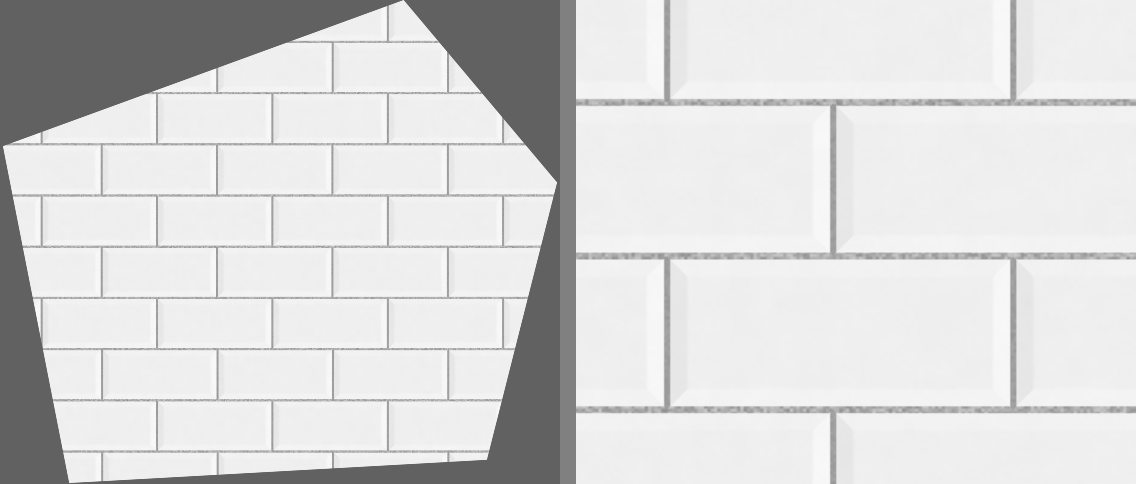
Left, the full canvas; right, a detail of the centre.
Reproduce this pattern procedurally as a Shadertoy shader.

```glsl
const vec2 TILE_PITCH = vec2(0.2384, 0.1058);
const vec2 WALL_ORIGIN = vec2(0.0860, 0.0671);
const vec2 JOINT_WIDTH = vec2(0.0042, 0.0047);
const float ROW_SHIFT = 0.522;
const float BEVEL_WIDTH = 0.0125;
const vec3 BACKDROP = vec3(0.38);

float hash(vec2 p) {
    return fract(sin(dot(p, vec2(127.1, 311.7))) * 43758.5453);
}

float valueNoise(vec2 p) {
    vec2 cell = floor(p);
    vec2 f = fract(p);
    f = f * f * (3.0 - 2.0 * f);
    float low = mix(hash(cell), hash(cell + vec2(1.0, 0.0)), f.x);
    float high = mix(hash(cell + vec2(0.0, 1.0)), hash(cell + 1.0), f.x);
    return mix(low, high, f.y);
}

// Coverage of the area where the signed distance is positive
float coverage(float dist, float pixel) {
    return smoothstep(-0.5 * pixel, 0.5 * pixel, dist);
}

// Positive inside a convex pentagon with clockwise corners
float pentagonDistance(vec2 p, vec2 corners[5]) {
    float dist = 1e3;
    for (int i = 0; i < 5; i++) {
        vec2 edge = corners[(i + 1) % 5] - corners[i];
        vec2 inward = normalize(vec2(edge.y, -edge.x));
        dist = min(dist, dot(p - corners[i], inward));
    }
    return dist;
}

// Position within a tile, from its lower left joint centre
vec2 tilePosition(vec2 p, vec2 pitch, float shift) {
    vec2 grid = (p - WALL_ORIGIN) / pitch;
    float row = floor(grid.y);
    float odd = mod(row, 2.0);
    float jitter = (hash(vec2(row, 4.0)) - 0.5) * 0.009 * odd;
    grid.x -= odd * shift + jitter;
    return fract(grid) * pitch;
}

// Flat face framed by four mitred bevels, lit from the right
float tileShade(vec2 lower, vec2 upper, float width, float pixel) {
    vec2 nearest = min(lower, upper);
    float side = lower.x < upper.x ? 0.905 : 0.968;
    float cap = lower.y < upper.y ? 0.953 : 0.947;
    float soft = max(pixel, 0.0012);
    float mitre = smoothstep(-soft, soft, nearest.x - nearest.y);
    float bevel = mix(side, cap, mitre);
    float edge = min(nearest.x, nearest.y);
    float face = smoothstep(width - 2.0 * soft, width + soft, edge);
    return mix(bevel, 0.937, face);
}

// Gritty mortar, darker in the upright joints
float groutShade(vec2 p, float upright) {
    float grit = valueNoise(p * 440.0) - 0.5;
    return mix(0.68, 0.62, upright) + grit * mix(0.22, 0.06, upright);
}

vec3 tiledWall(vec2 p, float pixel) {
    vec2 lower = tilePosition(p, TILE_PITCH, ROW_SHIFT);
    vec2 upper = TILE_PITCH - lower;
    lower -= 0.5 * JOINT_WIDTH;
    upper -= 0.5 * JOINT_WIDTH;
    vec2 inset = min(lower, upper);

    float glaze = tileShade(lower, upper, BEVEL_WIDTH, pixel);
    glaze += (valueNoise(p * 70.0) - 0.5) * 0.008;
    glaze += (valueNoise(p * 300.0) - 0.5) * 0.006;

    float upright = step(inset.x, inset.y);
    float grout = groutShade(p, upright);
    float tileMask = coverage(min(inset.x, inset.y), max(pixel, 0.0015));
    return vec3(mix(grout, glaze, tileMask));
}

void mainImage(out vec4 fragColor, in vec2 fragCoord) {
    float pixel = 1.0 / iResolution.y;
    vec2 p = fragCoord * pixel;

    vec2 corners[5] = vec2[5](
        vec2(0.834, 1.000), vec2(1.151, 0.623), vec2(1.006, 0.050),
        vec2(0.143, 0.002), vec2(0.006, 0.698));
    float wallMask = coverage(pentagonDistance(p, corners), pixel);

    vec3 color = mix(BACKDROP, tiledWall(p, pixel), wallMask);
    fragColor = vec4(color, 1.0);
}
```
